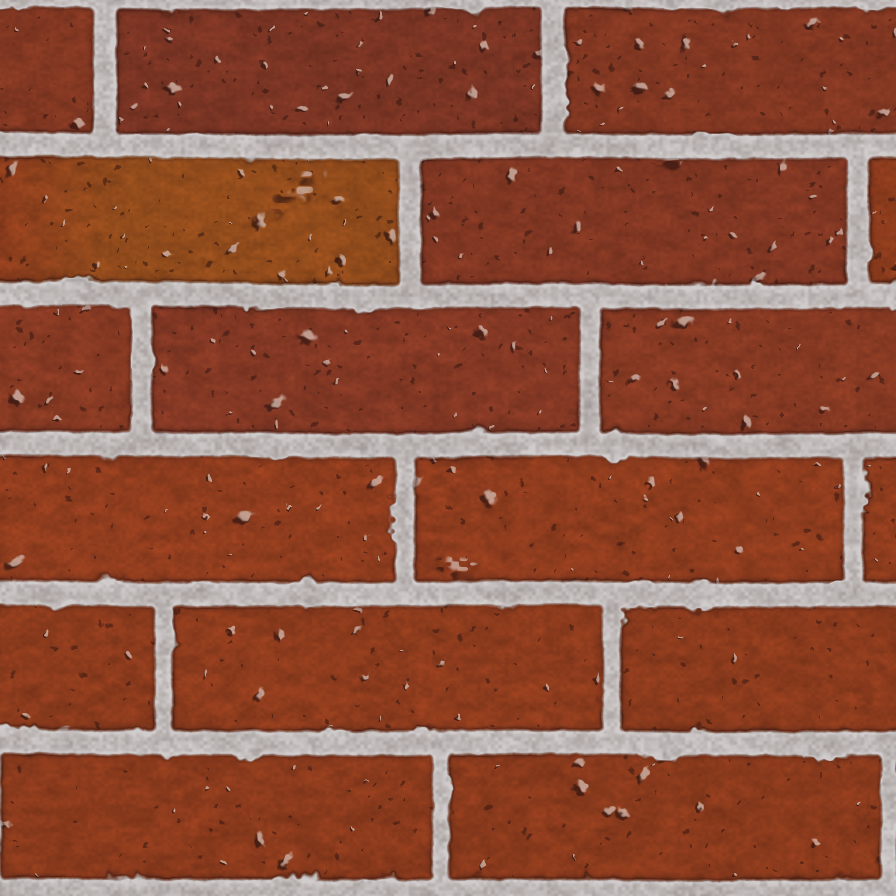
Write a Shadertoy shader that draws this texture.

```glsl
// Weathered red brick wall: six courses, two bricks per course, pale rough mortar.
// Each brick is a rounded box with a noise-worn rim; flecks, pits and crusty
// patches are scattered over jittered grids, denser on the older upper courses.

const float ROWS = 6.0;
const float COLUMNS = 2.0;
const float ROW_SHIFT = 0.023;           // lowers the courses, in row heights
const float BED_JOINT = 0.0268;          // height of horizontal joints
const vec2 HEAD_JOINT = vec2(0.018, 0.026); // joint width, bottom to top course
const float CORNER = 0.005;
const float ROW_OFFSET[6] = float[6](0.984, 0.365, 0.904, 0.316, 0.915, 0.234);
const vec2 ORANGE_BRICK = vec2(1.0, 4.0);

const vec3 BRICK_RED = vec3(0.56, 0.235, 0.115);
const vec3 BRICK_AGED = vec3(0.49, 0.21, 0.145);
const vec3 BRICK_ORANGE = vec3(0.58, 0.30, 0.11);
const vec3 PIT_DARK = vec3(0.20, 0.085, 0.065);
const vec3 FLECK_PALE = vec3(0.80, 0.68, 0.63);
const vec3 MORTAR_LIGHT = vec3(0.82, 0.80, 0.80);
const vec3 MORTAR_SHADE = vec3(0.62, 0.59, 0.58);

float hash(vec2 p) {
    return fract(sin(dot(p, vec2(127.1, 311.7))) * 43758.5453);
}

float noise(vec2 p) {
    vec2 i = floor(p), f = fract(p);
    f = f * f * (3.0 - 2.0 * f);
    return mix(mix(hash(i), hash(i + vec2(1, 0)), f.x),
               mix(hash(i + vec2(0, 1)), hash(i + vec2(1, 1)), f.x), f.y);
}

float fbm(vec2 p) {
    float sum = 0.0, gain = 0.53;
    for (int i = 0; i < 4; i++) {
        sum += gain * noise(p);
        p = p * 2.03 + 11.7;
        gain *= 0.5;
    }
    return sum;
}

float roundedBox(vec2 p, vec2 halfSize, float radius) {
    vec2 q = abs(p) - halfSize + radius;
    return length(max(q, 0.0)) + min(max(q.x, q.y), 0.0) - radius;
}

// Coverage of randomly turned blobs: x is the blob, y its shadow to the lower left.
vec2 scatter(vec2 p, float cells, float density, vec2 sizes, float seed) {
    vec2 g = p * cells, cover = vec2(0.0);
    g += 0.16 * (vec2(noise(g * 7.0), noise(g * 7.0 + 31.0)) - 0.5);
    for (int y = -1; y <= 1; y++) {
        for (int x = -1; x <= 1; x++) {
            vec2 cell = floor(g) + vec2(x, y), key = cell + seed;
            if (hash(key + 5.3) > density) continue;
            float pick = hash(key + 9.1), turn = 6.283 * hash(key + 2.7);
            float radius = mix(sizes.x, sizes.y, pick * pick * pick);
            mat2 spin = mat2(cos(turn), sin(turn), -sin(turn), cos(turn));
            vec2 d = g - cell - vec2(hash(key), hash(key + 17.3));
            vec2 stretch = vec2(0.75, 1.4);
            float blob = length(spin * d * stretch);
            float shade = length(spin * (d + radius * 0.65) * stretch);
            cover = max(cover, 1.0 - smoothstep(radius * 0.5, radius * 1.1, vec2(blob, shade)));
        }
    }
    return cover;
}

void mainImage(out vec4 fragColor, in vec2 fragCoord) {
    vec2 p = fragCoord / iResolution.xy;
    float pixel = 1.0 / iResolution.y;

    // Brick layout
    float v = p.y * ROWS - ROW_SHIFT + 0.03 * (noise(vec2(p.x * 5.0, p.y * 3.0)) - 0.5);
    float row = floor(v);
    float u = p.x * COLUMNS - ROW_OFFSET[int(clamp(row, 0.0, ROWS - 1.0))];
    vec2 id = vec2(mod(floor(u), COLUMNS), row);
    vec2 pitch = 1.0 / vec2(COLUMNS, ROWS);
    vec2 local = (fract(vec2(u, v)) - 0.5) * pitch;
    float headJoint = mix(HEAD_JOINT.x, HEAD_JOINT.y, row / (ROWS - 1.0));
    vec2 halfSize = 0.5 * (pitch - vec2(headJoint, BED_JOINT));

    // Worn outline with occasional bites
    float edge = roundedBox(local, halfSize, CORNER);
    edge += 0.004 * (fbm(p * 70.0) - 0.5);
    edge += 0.010 * smoothstep(0.70, 0.95, noise(p * 32.0 + 4.0)) * noise(p * 150.0);
    float brickMask = 1.0 - smoothstep(-0.0008 - pixel, 0.0008 + pixel, edge);

    // Brick body
    float aged = smoothstep(1.8, 3.2, row) * mix(0.6, 1.0, hash(id + 3.0));
    vec3 brick = mix(BRICK_RED, BRICK_AGED, aged);
    if (id == ORANGE_BRICK) brick = mix(BRICK_RED, BRICK_ORANGE, smoothstep(-0.25, -0.05, local.x));
    brick *= 0.97 + 0.06 * hash(id + 8.0);
    brick *= 0.86 + 0.28 * fbm(p * vec2(55.0, 95.0));
    brick *= 0.95 + 0.10 * noise(p * 260.0);

    // Pits, flecks and crusty patches
    float wear = mix(0.22, 0.42, aged);
    float pits = scatter(p, 58.0, wear, vec2(0.10, 0.28), 40.0).x;
    vec2 flecks = scatter(p, 29.0, wear, vec2(0.06, 0.24), 0.0);
    vec2 patches = scatter(p, 7.0, 0.12, vec2(0.10, 0.22), 70.0);
    float crust = noise(p * vec2(110.0, 170.0));
    brick = mix(brick, PIT_DARK, 0.55 * pits);
    brick = mix(brick, PIT_DARK, 0.75 * flecks.y);
    brick = mix(brick, FLECK_PALE, 0.85 * flecks.x);
    brick = mix(brick, PIT_DARK, 0.7 * patches.y * smoothstep(0.55, 0.35, crust));
    brick = mix(brick, FLECK_PALE, 0.8 * patches.x * smoothstep(0.52, 0.68, crust));

    // Dark rim, strongest on the lower and left sides
    float lower = smoothstep(0.3, 0.9, max(-local.y / halfSize.y, -local.x / halfSize.x));
    float rim = exp(-abs(edge + 0.002) / 0.0018) * mix(0.35, 0.75, lower);
    brick = mix(brick, PIT_DARK, rim * (0.5 + 0.5 * noise(p * 90.0)));

    // Mortar: grainy, lighter where it meets the brick
    float grain = 0.55 * fbm(p * vec2(40.0, 65.0)) + 0.45 * noise(p * 240.0);
    float lip = exp(-abs(edge - 0.003) / 0.0025);
    vec3 mortar = mix(MORTAR_SHADE, MORTAR_LIGHT, clamp(1.3 * grain - 0.10 + 0.35 * lip, 0.0, 1.0));
    mortar *= 1.0 - 0.22 * smoothstep(0.002, 0.0, edge);

    fragColor = vec4(mix(mortar, brick, brickMask), 1.0);
}
```
